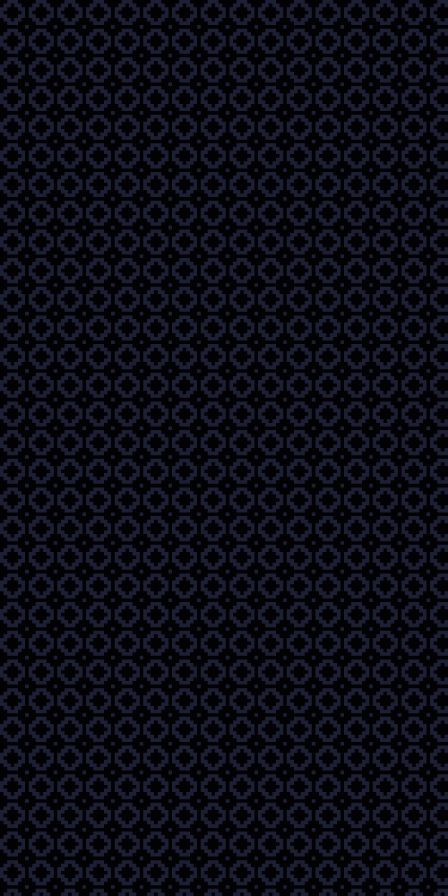
Give the GLSL for this pattern, as a Shadertoy shader.

```glsl
// Dark woven lattice of stepped octagonal rosettes with small dots between them
#define CELLS_ACROSS 125.0
#define REPEAT 8.0
#define CENTRE vec2(3.5, 3.5)
#define GROUND vec3(0.008, 0.008, 0.016)
#define THREAD vec3(0.115, 0.120, 0.205)
#define SAMPLES 4

// 1 on lit cells; p is measured in cells from the upper left
float rosette(vec2 p) {
    vec2 fromCentre = mod(floor(p) + 0.5 - CENTRE + 0.5 * REPEAT, REPEAT) - 0.5 * REPEAT;
    vec2 d = floor(abs(fromCentre) + 0.5);
    float far = max(d.x, d.y);
    float near = min(d.x, d.y);
    bool rim = far == 3.0 && near <= 1.0;
    bool shoulder = far == 2.0 && near >= 1.0;
    bool dot4 = near == 4.0;
    return (rim || shoulder || dot4) ? 1.0 : 0.0;
}

void mainImage(out vec4 fragColor, in vec2 fragCoord) {
    float cellsPerPixel = CELLS_ACROSS / iResolution.x;
    vec2 corner = floor(fragCoord);

    // Average a grid of samples to smooth the cell edges
    float coverage = 0.0;
    for (int j = 0; j < SAMPLES; j++) {
        for (int i = 0; i < SAMPLES; i++) {
            vec2 q = corner + (vec2(i, j) + 0.5) / float(SAMPLES);
            coverage += rosette(vec2(q.x, iResolution.y - q.y) * cellsPerPixel);
        }
    }
    coverage /= float(SAMPLES * SAMPLES);

    fragColor = vec4(mix(GROUND, THREAD, coverage), 1.0);
}
```
